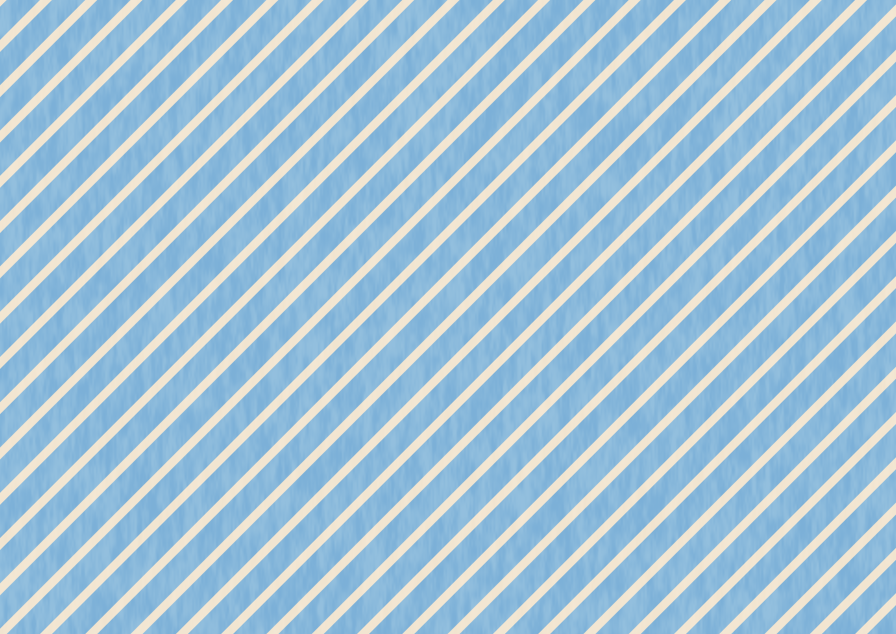
Write a Shadertoy shader that draws this pattern.

```glsl
const float STRIPES_DOWN = 14.0;
const float STRIPE_SHARE = 0.265;  // stripe width as a part of one repeat
const float STRIPE_SHIFT = 0.015;
const vec3 BLUE_DEEP = vec3(0.485, 0.69, 0.845);
const vec3 BLUE_PALE = vec3(0.575, 0.75, 0.87);
const vec3 CREAM = vec3(0.95, 0.90, 0.82);

float hash(vec2 p) {
    vec3 q = fract(p.xyx * 0.1031);
    q += dot(q, q.yzx + 33.33);
    return fract((q.x + q.y) * q.z);
}

float valueNoise(vec2 p) {
    vec2 cell = floor(p);
    vec2 f = fract(p);
    f = f * f * (3.0 - 2.0 * f);
    float low = mix(hash(cell), hash(cell + vec2(1.0, 0.0)), f.x);
    float high = mix(hash(cell + vec2(0.0, 1.0)), hash(cell + vec2(1.0, 1.0)), f.x);
    return mix(low, high, f.y);
}

// Upright fibres: layers of noise stretched along y
float fibres(vec2 p) {
    float sum = 0.0;
    float weight = 0.5;
    vec2 frequency = vec2(95.0, 24.0);
    for (int i = 0; i < 3; i++) {
        sum += weight * valueNoise(p * frequency + float(i) * 17.3);
        frequency *= 1.9;
        weight *= 0.7;
    }
    return sum / 1.095;
}

// Signed distance to the nearest 45 degree stripe, negative inside
float stripeDistance(vec2 p, float count, float share, float shift) {
    float phase = (p.x + 1.0 - p.y) * count - shift;
    float fromCentre = abs(fract(phase + 0.5) - 0.5);
    return (fromCentre - 0.5 * share) / (count * sqrt(2.0));
}

vec3 clothColour(float grain) {
    return mix(BLUE_DEEP, BLUE_PALE, smoothstep(0.15, 0.85, grain));
}

vec3 stripeColour(float grain) {
    return CREAM + (grain - 0.5) * vec3(0.018, 0.022, 0.03);
}

void mainImage(out vec4 fragColor, in vec2 fragCoord) {
    vec2 p = fragCoord / iResolution.y;
    float pixel = 1.0 / iResolution.y;
    float grain = fibres(p);

    // Cream stripes over the blue cloth
    float d = stripeDistance(p, STRIPES_DOWN, STRIPE_SHARE, STRIPE_SHIFT);
    float stripe = 1.0 - smoothstep(-0.7 * pixel, 0.7 * pixel, d);
    vec3 colour = mix(clothColour(grain), stripeColour(grain), stripe);

    fragColor = vec4(colour, 1.0);
}
```
